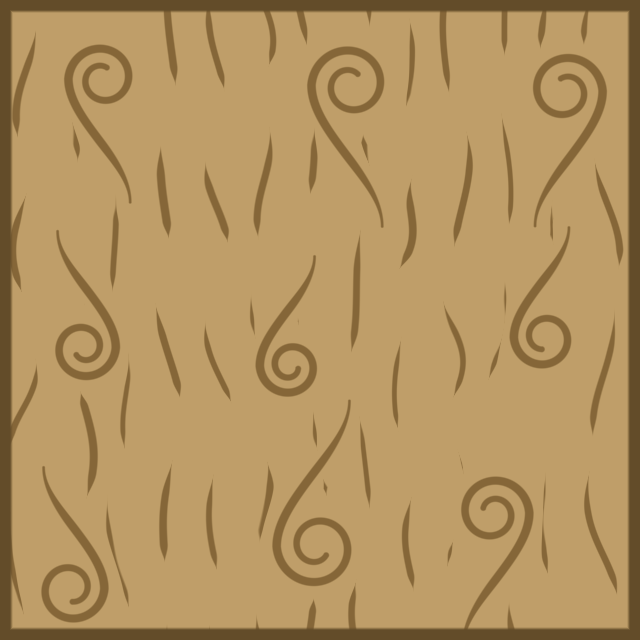
Write a WebGL 1 fragment shader that draws this texture.

```glsl
precision highp float;
// Cartoon wood grain: tapered wavy strokes and curled knots inside a dark frame.
uniform vec2 u_resolution;

const vec3 WOOD = vec3(0.75, 0.62, 0.41);
const vec3 GRAIN = vec3(0.52, 0.40, 0.22);
const vec3 FRAME = vec3(0.39, 0.30, 0.16);
const float FRAME_WIDTH = 0.018;
const float FRAME_SOFT = 0.003;
const float EDGE_SOFT = 0.0015;
const vec2 STROKE_PITCH = vec2(0.075, 0.25);
const vec2 STROKE_HALF_WIDTH = vec2(0.0036, 0.0060);  // thinnest, thickest
const vec2 STROKE_HALF_LENGTH = vec2(0.070, 0.117);   // shortest, longest
const float CURLS_PER_SIDE = 3.0;
const vec2 CURL_RADIUS = vec2(0.042, 0.066);          // smallest, largest
const float CURL_HALF_WIDTH = 0.0067;
const float TAIL_LENGTH = 3.6;                        // in curl radii
const float TAIL_SWEEP = 1.8;
const vec2 CLEARING = vec2(0.012, 0.040);             // strokes fade out near curls
const float TAU = 6.28318;

float hash(vec2 cell, float seed) {
  return fract(sin(dot(cell, vec2(127.1, 311.7)) + seed * 74.7) * 4375.85);
}

// Position relative to a cell's curl, mirrored at random, and the curl radius.
vec3 curlFrame(vec2 cell, vec2 p) {
  vec2 flip = sign(vec2(hash(cell, 1.0), hash(cell, 2.0)) - vec2(0.5, 0.35));
  vec2 jitter = vec2(hash(cell, 3.0), hash(cell, 4.0)) - 0.5;
  vec2 centre = (cell + 0.5) / CURLS_PER_SIDE + jitter * vec2(0.13, 0.08);
  centre.y += flip.y * 0.055;
  float radius = mix(CURL_RADIUS.x, CURL_RADIUS.y, hash(cell, 5.0));
  return vec3((p - centre) * flip, radius);
}

// Distance to the S-shaped tail, and the fraction travelled along it.
vec2 curlTail(vec2 q, float radius) {
  float len = TAIL_LENGTH * radius;
  float t = clamp(-q.y / len, 0.0, 1.0);
  float x = radius * (1.0 - TAIL_SWEEP * t * t * (3.0 - 2.0 * t));
  float slope = 6.0 * t * (1.0 - t) * TAIL_SWEEP / TAIL_LENGTH;
  float across = abs(q.x - x) / sqrt(1.0 + slope * slope);
  float beyond = max(max(q.y, -len - q.y), 0.0);
  return vec2(length(vec2(across, beyond)), t);
}

// Signed distance to the inked curl: a spiral that runs on into its tail.
float curlInk(vec2 q, float radius, float startAngle) {
  vec2 tail = curlTail(q, radius);
  float ink = tail.x - CURL_HALF_WIDTH * mix(1.0, 0.3, smoothstep(0.5, 1.0, tail.y));
  float angle = mod(atan(-q.y, q.x), TAU);
  for (int turn = 0; turn < 2; turn++) {
    float a = clamp(angle + TAU * float(turn), startAngle, 2.0 * TAU);
    vec2 onSpiral = radius * a / (2.0 * TAU) * vec2(cos(a), -sin(a));
    float swell = mix(0.68, 1.0, (a - startAngle) / (2.0 * TAU - startAngle));
    ink = min(ink, length(q - onSpiral) - CURL_HALF_WIDTH * swell);
  }
  return ink;
}

float allCurls(vec2 p) {
  float ink = 1.0;
  for (int i = 0; i < 9; i++) {
    vec2 cell = vec2(mod(float(i), CURLS_PER_SIDE), floor(float(i) / CURLS_PER_SIDE));
    vec3 curl = curlFrame(cell, p);
    ink = min(ink, curlInk(curl.xy, curl.z, mix(3.2, 5.0, hash(cell, 6.0))));
  }
  return ink;
}

// Free space left around the curls and their tails.
float clearance(vec2 p) {
  float space = 1.0;
  for (int i = 0; i < 9; i++) {
    vec2 cell = vec2(mod(float(i), CURLS_PER_SIDE), floor(float(i) / CURLS_PER_SIDE));
    vec3 curl = curlFrame(cell, p);
    space = min(space, min(length(curl.xy) - curl.z, curlTail(curl.xy, curl.z).x));
  }
  return space;
}

// Signed distance to the loose strokes, one per staggered cell.
float strokes(vec2 p, float soft) {
  float room = smoothstep(CLEARING.x, CLEARING.y, clearance(p));
  p.x += 0.010 * sin(p.y * 11.0 + p.x * 5.0) + 0.005 * sin(p.y * 23.0 - p.x * 9.0);
  float ink = 1.0;
  for (int i = -1; i <= 1; i++) {
    float column = floor(p.x / STROKE_PITCH.x) + float(i);
    float stagger = hash(vec2(column, 0.0), 7.0);
    for (int j = -1; j <= 1; j++) {
      vec2 cell = vec2(column, floor(p.y / STROKE_PITCH.y - stagger) + float(j));
      vec2 centre = (cell + 0.5 + vec2(0.0, stagger)) * STROKE_PITCH;
      centre.x += (hash(cell, 8.0) - 0.5) * 0.02;
      float halfLength = mix(STROKE_HALF_LENGTH.x, STROKE_HALF_LENGTH.y, hash(cell, 9.0));
      float t = (p.y - centre.y) / halfLength;
      float bend = mix(0.005, 0.016, hash(cell, 10.0));
      float rate = mix(1.4, 2.8, hash(cell, 11.0));
      float phase = TAU * hash(cell, 12.0);
      float lean = (hash(cell, 13.0) - 0.5) * 0.02;
      float x = centre.x + bend * sin(t * rate + phase) + lean * t;
      float slope = (bend * rate * cos(t * rate + phase) + lean) / halfLength;
      float taper = smoothstep(0.0, t > 0.0 ? 0.75 : 0.4, 1.0 - abs(t)) * room;
      taper *= step(0.0, clearance(centre));
      float width = mix(STROKE_HALF_WIDTH.x, STROKE_HALF_WIDTH.y, hash(cell, 14.0));
      float across = abs(p.x - x) / sqrt(1.0 + slope * slope);
      ink = min(ink, across - mix(-soft, width, taper));
    }
  }
  return ink;
}

void main() {
  vec2 p = gl_FragCoord.xy / u_resolution;
  float soft = max(EDGE_SOFT, 0.75 / min(u_resolution.x, u_resolution.y));
  float ink = min(allCurls(p), strokes(p, soft));
  vec3 color = mix(GRAIN, WOOD, smoothstep(-soft, soft, ink));
  vec2 border = min(p, 1.0 - p);
  float inside = min(border.x, border.y) - FRAME_WIDTH;
  color = mix(FRAME, color, smoothstep(-FRAME_SOFT, FRAME_SOFT, inside));
  gl_FragColor = vec4(color, 1.0);
}
```
